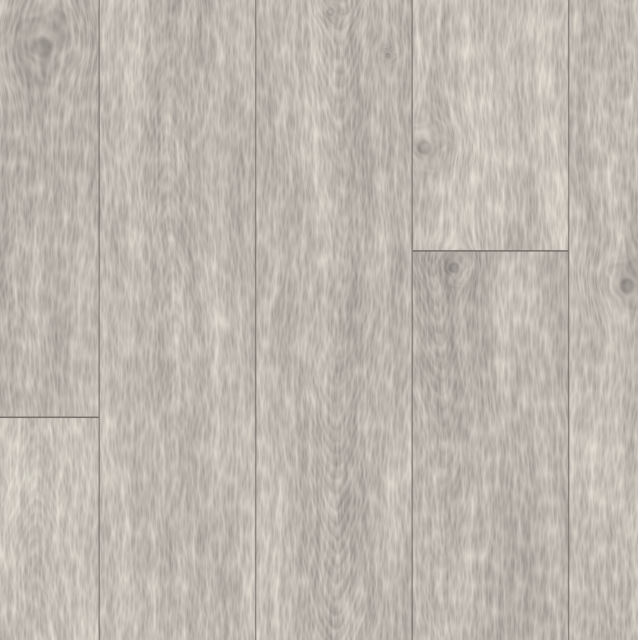
Give the GLSL for this texture, as a WebGL 2 fragment shader.

```glsl
#version 300 es
precision highp float;

uniform vec2 u_resolution;
out vec4 fragColor;

#define BOARD_WIDTH 0.2445
#define BOARD_LENGTH 2.2
#define FIRST_SEAM 0.155
#define FIRST_JOINT 0.348
#define JOINT_SHIFT 0.82
#define SEAM_WIDTH 0.0014
#define RING_SPACING 0.022
#define PORE_CONTRAST 0.46
#define STREAK_CONTRAST 0.34
#define DARK_WOOD vec3(0.600, 0.578, 0.555)
#define LIGHT_WOOD vec3(0.858, 0.838, 0.797)
#define SEAM_COLOR vec3(0.40, 0.38, 0.36)

// Per board: tone, heart position across, arch direction, ring strength
const vec4 BOARDS[7] = vec4[7](
    vec4(0.74, 0.62, -1.0, 0.55), vec4(0.54, 0.50, -1.0, 0.35),
    vec4(0.63, 0.47, -1.0, 0.50), vec4(0.61, 0.53, 1.0, 0.95),
    vec4(0.54, 0.19, 1.0, 0.65), vec4(0.72, 0.60, 1.0, 0.15),
    vec4(0.64, 0.35, 1.0, 0.30));

// Knots: centre and radius
const vec3 KNOTS[6] = vec3[6](
    vec3(0.666, 0.776, 0.024), vec3(0.518, 0.985, 0.014),
    vec3(0.070, 0.935, 0.034), vec3(0.983, 0.560, 0.026),
    vec3(0.712, 0.586, 0.018), vec3(0.608, 0.915, 0.009));

vec2 hash2(vec2 p) {
    vec2 q = vec2(dot(p, vec2(127.1, 311.7)), dot(p, vec2(269.5, 183.3)));
    return fract(sin(q) * 43758.5453);
}

// Distance to the nearest scattered point, centred near zero
float cellular(vec2 p) {
    vec2 cell = floor(p), local = fract(p);
    float nearest = 2.0;
    for (int y = -1; y <= 1; y++) {
        for (int x = -1; x <= 1; x++) {
            vec2 n = vec2(x, y);
            vec2 d = n + hash2(cell + n) - local;
            nearest = min(nearest, dot(d, d));
        }
    }
    return sqrt(nearest) - 0.45;
}

// Slow sideways drift of the fibres
float drift(vec2 p, float seed) {
    return 0.006 * sin(5.0 * p.y + seed)
         + 0.003 * sin(13.0 * p.y + 9.0 * p.x + 2.3 * seed)
         + 0.0010 * sin(41.0 * p.y + 60.0 * p.x + 4.1 * seed);
}

float line(float dist, float pixel) {
    return 1.0 - smoothstep(0.5 * (SEAM_WIDTH - pixel), 0.5 * SEAM_WIDTH + pixel, dist);
}

float columnOf(float x) {
    return floor((x - FIRST_SEAM) / BOARD_WIDTH) + 1.0;
}

void main() {
    vec2 p = gl_FragCoord.xy / u_resolution.y;
    float pixel = 1.0 / u_resolution.y;

    // Board layout: staggered columns, some split by an end joint
    float column = columnOf(p.x);
    float across = fract((p.x - FIRST_SEAM) / BOARD_WIDTH);
    float joint = mod(FIRST_JOINT + JOINT_SHIFT * column, BOARD_LENGTH);
    int upper = int(step(joint, p.y));
    int slot = int(mod(column, 5.0));
    int index = slot + int(slot > 0) + int(slot > 3) + upper;
    vec4 board = BOARDS[min(index, 6)];
    float seed = 3.7 * column + 11.3 * float(upper);

    // Knots push the fibres aside and carry their own rings
    vec2 grain = p + vec2(drift(p, seed), 0.0);
    float knotStain = 0.0, knotRings = 0.0;
    for (int i = 0; i < 6; i++) {
        vec3 knot = KNOTS[i];
        vec2 q = (p - knot.xy) / knot.z;
        float inColumn = 1.0 - step(0.5, abs(columnOf(knot.x) - column));
        float swirl = 0.25 * sin(3.0 * q.x + 2.0 * q.y) + 0.15 * sin(5.0 * q.y - q.x);
        float d = length(q * vec2(1.0, 0.7)) + swirl;
        float reach = inColumn * exp(-0.4 * dot(q, q) * 0.7);
        grain.x -= 0.7 * q.x * knot.z * reach;
        knotStain += reach * (0.10 + 0.30 * exp(-3.0 * d * d));
        knotRings += reach * sin(9.0 * d);
    }

    // Fibre layers: broad streaks, bands, then short pores
    vec2 g = grain + vec2(seed, 1.7 * seed);
    float broad = cellular(g * vec2(20.0, 1.8));
    float bands = cellular(g * vec2(64.0, 5.0));
    float pores = cellular(g * vec2(150.0, 24.0));
    float fine = cellular(g * vec2(230.0, 46.0) + 7.0);

    // Nested arches around the heart of each board
    float fromHeart = (across - board.y) * BOARD_WIDTH + grain.x - p.x;
    float arch = board.z * p.y - 3.5 * (sqrt(fromHeart * fromHeart + 0.0004) - 0.02);
    float phase = 6.2832 * arch / RING_SPACING + 2.0 * bands
                + 1.5 * sin(17.0 * p.y + seed) + 0.8 * sin(43.0 * p.y);
    float rings = sin(phase + 0.6 * sin(phase));
    float heart = exp(-fromHeart * fromHeart / 0.0030);
    float patchy = 0.65 + 0.35 * sin(6.0 * p.y + seed);

    float tone = board.x + STREAK_CONTRAST * (broad + bands)
               + PORE_CONTRAST * (pores + 0.8 * fine);
    tone -= board.w * heart * (0.10 + 0.13 * patchy * rings);
    tone -= knotStain + 0.10 * knotRings;
    tone += 0.03 * sin(3.0 * p.y + 14.0 * p.x + seed);
    vec3 color = mix(DARK_WOOD, LIGHT_WOOD, clamp(tone, -0.5, 1.1));

    // Thin seams along the boards, darker joints at their ends
    float side = min(across, 1.0 - across) * BOARD_WIDTH;
    float seam = max(0.65 * line(side, pixel), 0.9 * line(abs(p.y - joint), pixel));
    fragColor = vec4(mix(color, SEAM_COLOR, seam), 1.0);
}
```
